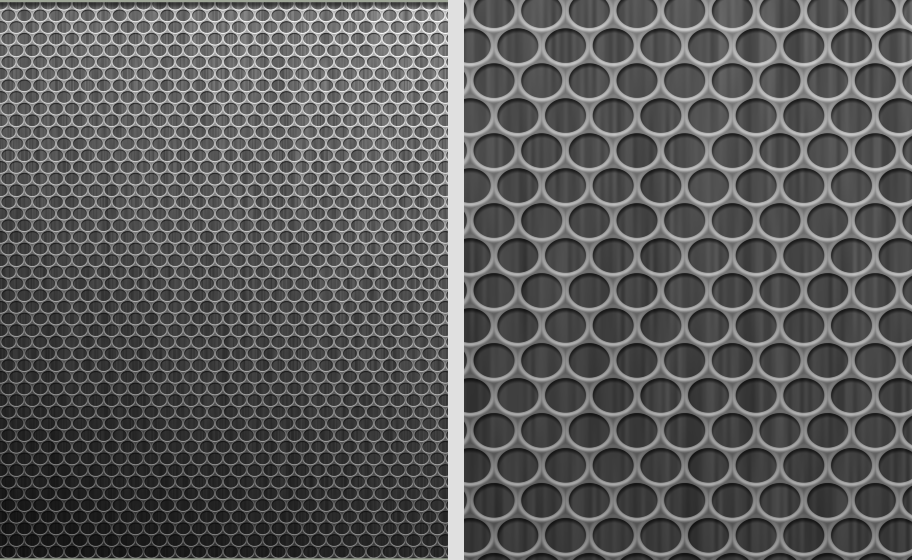
Left, the full canvas; right, a detail of the centre.
Give the GLSL for this pattern, as a Shadertoy shader.

```glsl
#define GRID vec2(28.2, 48.03)     // hole pitches across, rows down
#define GRID_START vec2(0.53, 1.313)
#define ROW_SQUASH 0.866           // row spacing in hole pitches
#define HOLE_RADIUS 0.428
#define SHADOW_SHIFT vec2(0.015, 0.08)
#define STREAK_AMOUNT 0.55
#define HOLE_SHADES vec2(0.085, 0.475)   // dark end, bright end
#define BODY_SHADES vec2(0.11, 0.70)
#define GLINT_SHADES vec2(0.46, 1.0)
#define EDGE_COLOR vec3(0.62, 0.65, 0.59)

float hash(vec2 p) {
    vec3 q = fract(p.xyx * vec3(0.1031, 0.1030, 0.0973));
    q += dot(q, q.yzx + 33.33);
    return fract((q.x + q.y) * q.z);
}

float valueNoise(vec2 p) {
    vec2 cell = floor(p);
    vec2 f = fract(p);
    f = f * f * (3.0 - 2.0 * f);
    float low = mix(hash(cell), hash(cell + vec2(1.0, 0.0)), f.x);
    float high = mix(hash(cell + vec2(0.0, 1.0)), hash(cell + 1.0), f.x);
    return mix(low, high, f.y);
}

// Vertical brushing: fine hairs over broader bands, centred on zero
float brushedStreaks(vec2 uv) {
    float fine = valueNoise(uv * vec2(330.0, 14.0));
    float broad = valueNoise(uv * vec2(95.0, 6.0) + 40.0);
    return 0.65 * fine + 0.35 * broad - 0.5;
}

float shade(vec2 range, float light) {
    return mix(range.x, range.y, light);
}

void mainImage(out vec4 fragColor, in vec2 fragCoord) {
    vec2 uv = fragCoord / iResolution.xy;
    float depth = 1.0 - uv.y;
    vec2 grid = vec2(uv.x, depth) * GRID - GRID_START;
    float pixel = GRID.y * ROW_SQUASH / iResolution.y;

    // Nearest hole of the staggered rows, and glints on the lower rims
    vec2 offset = vec2(9.0);
    float rimLight = 0.0;
    for (int i = 0; i < 2; i++) {
        float row = floor(grid.y) + float(i);
        float x = grid.x - 0.5 * mod(row, 2.0);
        vec2 toHole = vec2(x - round(x), (grid.y - row) * ROW_SQUASH);
        float dist = length(toHole);
        float band = (dist - HOLE_RADIUS - 0.045) / 0.058;
        float facing = 0.58 + 0.42 * toHole.y / max(dist, 0.001);
        rimLight = max(rimLight, exp(-band * band) * facing);
        if (dist < length(offset)) offset = toHole;
    }

    // Light falls from the upper right
    float light = clamp(0.86 * uv.y + 0.24 * uv.x - 0.07, 0.0, 1.0);
    float streaks = brushedStreaks(uv);

    // Brushed backing, shaded under the upper rim of each hole
    float backing = shade(HOLE_SHADES, light) * (1.0 + STREAK_AMOUNT * streaks);
    float lit = 1.0 - smoothstep(HOLE_RADIUS - 0.06, HOLE_RADIUS + 0.06,
                                 length(offset - SHADOW_SHIFT));
    backing *= mix(0.4, 1.0, lit);

    // Raised mesh
    float mesh = mix(shade(BODY_SHADES, light), shade(GLINT_SHADES, light), rimLight);
    mesh *= 1.0 + 0.15 * STREAK_AMOUNT * streaks;
    float meshMask = smoothstep(-0.6 * pixel, 0.6 * pixel, length(offset) - HOLE_RADIUS);
    vec3 color = vec3(mix(backing, mesh, meshMask));

    // Shadow below the top edge, then thin pale borders
    color *= mix(0.5, 1.0, smoothstep(0.006, 0.018, depth));
    float soft = 0.6 / iResolution.y;
    float border = 1.0 - smoothstep(0.004 - soft, 0.004 + soft, depth);
    border = max(border, 1.0 - smoothstep(0.003 - soft, 0.003 + soft, uv.y));
    color = mix(color, EDGE_COLOR, border);

    fragColor = vec4(clamp(color, 0.0, 1.0), 1.0);
}
```
